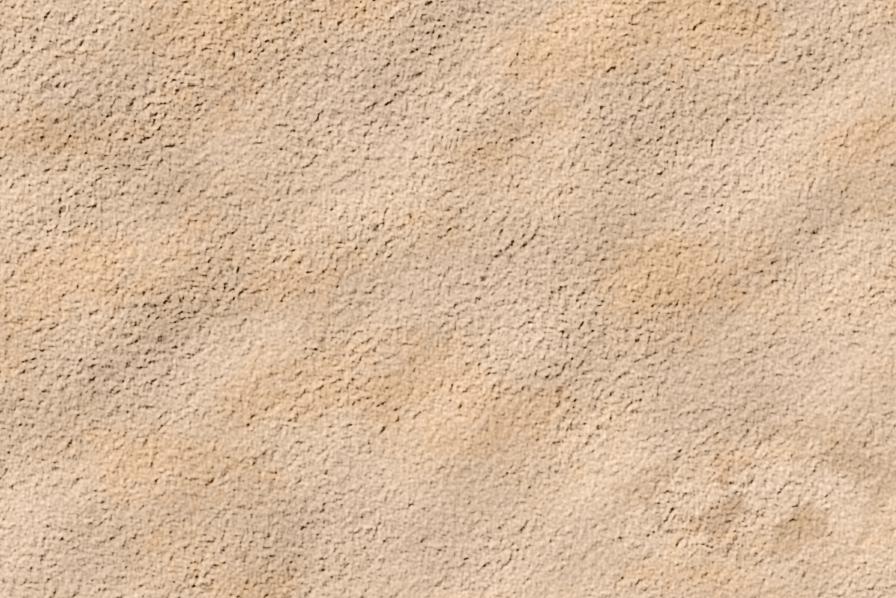
Reproduce this texture procedurally as a Shadertoy shader.

```glsl
const vec3 SAND = vec3(0.850, 0.740, 0.632);
const vec3 OCHRE_SHIFT = vec3(0.004, -0.022, -0.052);
const vec3 PALE_SHIFT = vec3(-0.002, 0.005, 0.014);
const vec3 STAIN_SHIFT = vec3(-0.085, -0.098, -0.112);
const vec2 LIGHT_DIR = vec2(-0.6, 0.8);
const float GRAIN_FREQ = 74.0;       // coarse grains per canvas height
const float GRAIN_STRETCH = 0.95;    // below 1 lengthens grains across the light
const float SHADOW_REACH = 0.0046;
const float SLOPE_SPREAD = 0.34;     // typical slope, used to normalise relief
const float RELIEF = 0.046;
const float SHADOW_DEPTH = 0.046;
const float SHADOW_BREAK = 1.5;      // how far shadows split into specks
const float PIT_DEPTH = 0.15;
const float SPECKLE = 0.095;
const float BROAD_SHADE = 0.072;

vec2 gradientAt(vec2 cell) {
    vec3 q = fract(cell.xyx * vec3(0.1031, 0.1030, 0.0973));
    q += dot(q, q.yzx + 33.33);
    float angle = 6.2832 * fract((q.x + q.y) * q.z);
    return vec2(cos(angle), sin(angle));
}

// Gradient noise, about -0.7 to 0.7
float noise(vec2 p) {
    vec2 cell = floor(p), f = fract(p);
    vec2 u = f * f * (3.0 - 2.0 * f);
    float a = dot(gradientAt(cell), f);
    float b = dot(gradientAt(cell + vec2(1, 0)), f - vec2(1, 0));
    float c = dot(gradientAt(cell + vec2(0, 1)), f - vec2(0, 1));
    float d = dot(gradientAt(cell + vec2(1, 1)), f - vec2(1, 1));
    return mix(mix(a, b, u.x), mix(c, d, u.x), u.y);
}

float fbm(vec2 p) {
    const mat2 turn = mat2(0.8, 0.6, -0.6, 0.8);
    float sum = 0.0, amp = 1.0;
    for (int i = 0; i < 5; i++) {
        sum += amp * noise(p);
        p = turn * p * 2.03 + 17.3;
        amp *= 0.55;
    }
    return sum;
}

// Coordinates along and across the diagonal grain
vec2 grainAxes(vec2 p) {
    vec2 along = vec2(LIGHT_DIR.y, -LIGHT_DIR.x);
    return vec2(dot(p, along) * GRAIN_STRETCH, dot(p, LIGHT_DIR));
}

// Plaster height: three sizes of grain
float height(vec2 p) {
    vec2 q = grainAxes(p) * GRAIN_FREQ + 90.0;
    q += 0.5 * vec2(noise(q * 0.45 + 7.0), noise(q * 0.45 + 31.0));
    return noise(q) + 0.75 * noise(q.yx * 1.7 + 41.0)
         + 0.5 * noise(p * GRAIN_FREQ * 2.7 + 13.0);
}

void mainImage(out vec4 fragColor, in vec2 fragCoord) {
    vec2 p = fragCoord / iResolution.y;
    vec2 uv = fragCoord / iResolution.xy;
    vec2 axes = grainAxes(p);

    // Roughness, weaker toward the lower right
    float rough = 1.0 + 0.5 * fbm(axes * vec2(3.5, 7.0) + 60.0);
    rough += 0.20 * (uv.y - uv.x);
    rough = clamp(rough, 0.6, 1.5);

    // Side-lit relief, its shadows broken into specks
    vec2 reach = 0.5 * SHADOW_REACH * LIGHT_DIR;
    float slope = (height(p + reach) - height(p - reach)) / SLOPE_SPREAD * rough;
    float lit = max(slope, -1.1) + 0.4 * min(slope + 1.1, 0.0);
    float shade = max(slope - 0.3, 0.0);
    float gaps = max(1.0 + SHADOW_BREAK * noise(p * 82.0 + 70.0), 0.0);
    float tone = -RELIEF * lit - SHADOW_DEPTH * min(shade * shade * gaps, 8.0);

    // Scattered pits, sandy speckle and broad undulations
    float pit = smoothstep(0.34, 0.48, noise(axes * vec2(50.0, 62.0) + 5.0));
    tone -= PIT_DEPTH * pit * smoothstep(0.80, 1.35, rough);
    tone += SPECKLE * noise(p * 165.0 + 3.0);
    tone += BROAD_SHADE * fbm(axes * vec2(4.0, 8.0) + 23.0);
    tone -= 0.05 * (rough - 1.0);

    // Ochre and pale mineral patches, crumbly at their borders
    float mineral = fbm(p * vec2(2.9, 4.6) + vec2(3.7, 8.1));
    mineral += 0.25 * noise(axes * 38.0 + 50.0);
    float ochre = smoothstep(-0.02, 0.50, mineral);
    float pale = smoothstep(0.10, -0.40, mineral);
    vec3 color = SAND + tone + OCHRE_SHIFT * ochre + PALE_SHIFT * pale;

    // Ragged damp stain in the lower right
    float region = 1.0 - smoothstep(0.05, 0.24, length((uv - vec2(0.86, 0.17)) * vec2(1.0, 1.3)));
    float stain = region * smoothstep(0.0, 0.18, fbm(axes * vec2(7.0, 14.0) + 2.0));
    color += STAIN_SHIFT * stain + 0.03 * region;

    fragColor = vec4(clamp(color, 0.0, 1.0), 1.0);
}
```
